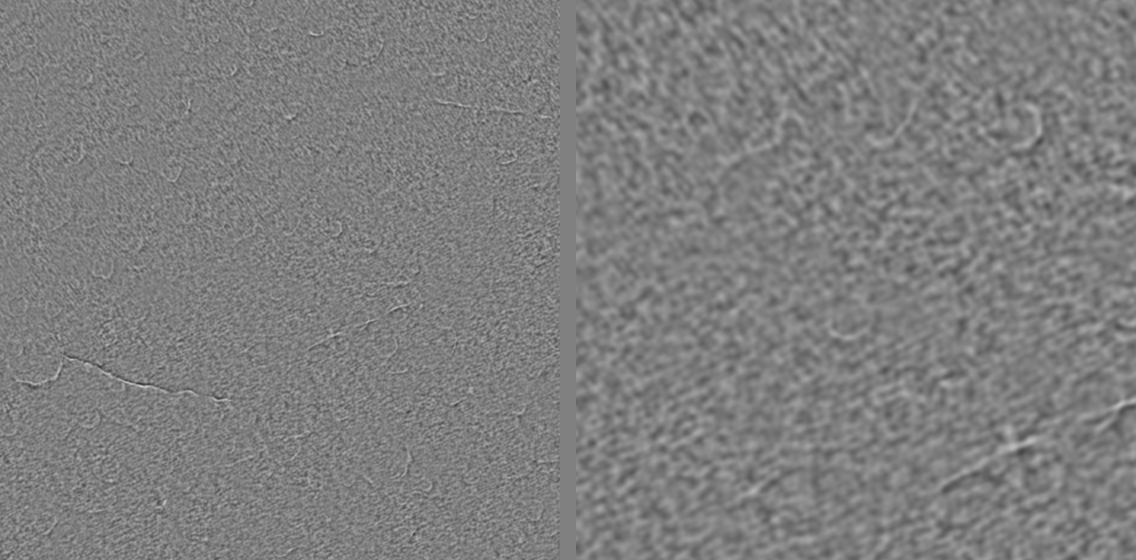
Left: the whole. Right: its middle third, enlarged.
Give the GLSL for this texture map, as a WebGL 1 fragment shader.

```glsl
precision highp float;
uniform vec2 u_resolution;

float hash(vec2 p) {
  vec3 q = fract(p.xyx * 0.1031);
  q += dot(q, q.yzx + 33.33);
  return fract((q.x + q.y) * q.z);
}

vec2 hash2(vec2 p) {
  return vec2(hash(p), hash(p + 71.7));
}

float cornerSlope(vec2 cell, vec2 offset) {
  float a = 6.2832 * hash(cell);
  return dot(vec2(cos(a), sin(a)), offset);
}

float noise(vec2 p) {
  vec2 i = floor(p), f = fract(p);
  vec2 u = f * f * f * (f * (f * 6.0 - 15.0) + 10.0);
  vec2 e = vec2(1.0, 0.0);
  return mix(
    mix(cornerSlope(i, f), cornerSlope(i + e, f - e), u.x),
    mix(cornerSlope(i + e.yx, f - e.yx), cornerSlope(i + 1.0, f - 1.0), u.x), u.y);
}

vec2 rotate(vec2 p, float a) {
  return vec2(cos(a) * p.x + sin(a) * p.y, cos(a) * p.y - sin(a) * p.x);
}

// Thin crest with darker flanks; lit tilts it to one bright and one dark side
float crest(float d, float lit) {
  float x = d / 0.0027;
  return (1.0 - x * x + lit * x) * exp(-0.5 * x * x);
}

float crater(vec2 p, float radius) {
  float r = length(p);
  float lit = dot(p / max(r, 0.0001), vec2(-0.5, 0.85));
  return crest(r - radius, lit) * (0.65 - 0.45 * lit);
}

float ridge(vec2 p, vec2 a, vec2 b, float lit) {
  vec2 dir = normalize(b - a);
  float len = distance(a, b), along = dot(p - a, dir);
  float across = dot(p - a, vec2(-dir.y, dir.x));
  float ends = smoothstep(-0.02, 0.01, along) * smoothstep(len + 0.02, len - 0.01, along);
  return crest(across, lit) * ends;
}

// 1 where the grain falls steeply to the right, 0 where it rises gently
float steepZone(vec2 p) {
  return smoothstep(-0.2, 0.3, p.y - 0.4 * p.x - 0.3);
}

float scatteredCraters(vec2 p, float cells, float density) {
  float sum = 0.0;
  vec2 home = floor(p * cells);
  for (int j = -1; j <= 1; j++) {
    for (int i = -1; i <= 1; i++) {
      vec2 id = home + vec2(float(i), float(j));
      vec2 centre = (id + hash2(id + cells)) / cells;
      float radius = mix(0.12, 0.27, hash(id + 9.3)) / cells;
      sum += step(hash(id + 5.1), density) * crater(p - centre, radius);
    }
  }
  return sum;
}

float scatteredStreaks(vec2 p) {
  float sum = 0.0;
  vec2 home = floor(p * 18.0);
  for (int j = -1; j <= 1; j++) {
    for (int i = -1; i <= 1; i++) {
      vec2 id = home + vec2(float(i), float(j));
      vec2 centre = (id + hash2(id + 3.7)) / 18.0;
      float angle = mix(0.45, -0.9, step(hash(id + 8.8), steepZone(centre)));
      vec2 q = rotate(p - centre, angle + 0.7 * (hash(id + 2.2) - 0.5));
      float reach = mix(0.009, 0.022, hash(id + 6.6));
      float sign1 = hash(id + 4.4) < 0.6 ? 1.0 : -1.0;
      sum += sign1 * crest(q.y, 0.6) * exp(-q.x * q.x / (reach * reach));
    }
  }
  return sum;
}

void main() {
  vec2 uv = gl_FragCoord.xy / u_resolution;
  vec2 wobble = vec2(noise(uv * 32.0), noise(uv * 32.0 + 40.0));
  vec2 p = uv + 0.008 * wobble + 0.003 * vec2(noise(uv * 75.0), noise(uv * 75.0 + 17.0));

  // Fine directional grain, rougher to the right and below
  float steep = noise(rotate(uv, -0.9) * vec2(85.0, 195.0));
  float gentle = noise(rotate(uv, 0.45) * vec2(85.0, 195.0) + 60.0);
  float zone = steepZone(uv);
  float grain = 0.15 * mix(gentle, steep, zone) / length(vec2(zone, 1.0 - zone));
  grain += 0.13 * noise(uv * 175.0 + 11.0);
  float rough = 1.08 - 0.2 * zone * (1.0 - uv.x) + 0.45 * noise(uv * 9.0) + 0.6 * noise(uv * 24.0 + 5.0);

  // Craters and short streaks
  float broken = clamp(0.8 + 1.6 * noise(uv * 40.0 + 23.0), 0.15, 1.5);
  float relief = 0.075 * scatteredCraters(p, 13.0, 0.55);
  relief += 0.06 * scatteredCraters(p, 5.0, 0.4);
  relief += 0.05 * scatteredStreaks(p);
  relief += 0.13 * crater(p - vec2(0.06, 0.365), 0.052);
  relief += 0.10 * crater(p - vec2(0.685, 0.18), 0.046);

  // Long scarps and ridges
  relief += 0.15 * ridge(p, vec2(0.12, 0.365), vec2(0.25, 0.31), -1.2);
  relief += 0.13 * ridge(p, vec2(0.25, 0.31), vec2(0.42, 0.285), -0.9);
  relief += 0.12 * ridge(p, vec2(0.55, 0.38), vec2(0.74, 0.46), 0.9);
  relief += 0.07 * ridge(p, vec2(0.38, 0.16), vec2(0.62, 0.255), 0.8);
  relief += 0.10 * ridge(p, vec2(0.78, 0.82), vec2(0.98, 0.79), 0.7);

  float grey = 0.497 + grain * clamp(rough, 0.5, 1.7) + relief * broken;
  gl_FragColor = vec4(vec3(clamp(grey, 0.2, 0.82)), 1.0);
}
```
